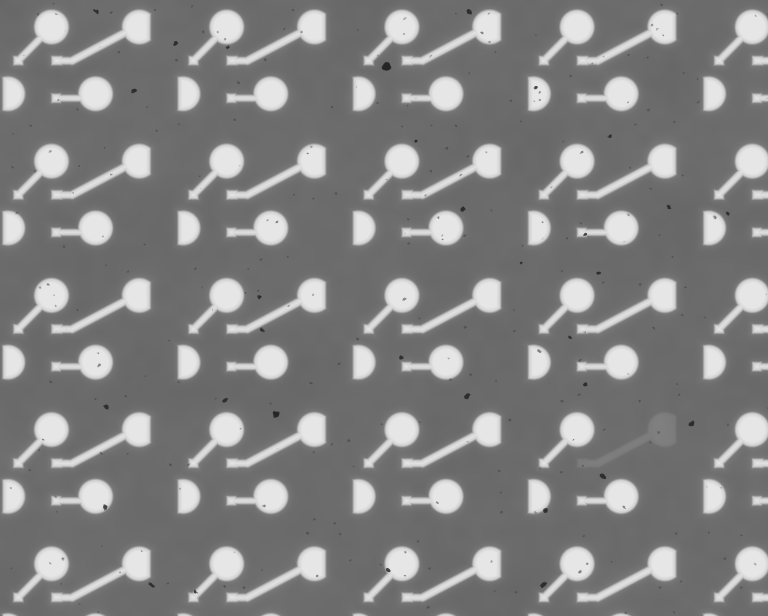
Write a WebGL 1 fragment shader that draws this pattern.

```glsl
precision highp float;
// Bright metal pads with thin leads, repeated on a grey wafer with dark specks.
uniform vec2 u_resolution;

float hash(vec2 p) {
  vec3 q = fract(vec3(p.xyx) * 0.1031);
  q += dot(q, q.yzx + 33.33);
  return fract((q.x + q.y) * q.z);
}

float noise(vec2 p) {
  vec2 i = floor(p);
  vec2 f = fract(p);
  f = f * f * (3.0 - 2.0 * f);
  float low = mix(hash(i), hash(i + vec2(1.0, 0.0)), f.x);
  float high = mix(hash(i + vec2(0.0, 1.0)), hash(i + 1.0), f.x);
  return mix(low, high, f.y);
}

float disc(vec2 p, vec2 center) {
  return length(p - center) - 17.1;
}

float box(vec2 p, vec2 center, vec2 halfSize) {
  vec2 d = abs(p - center) - halfSize;
  return length(max(d, 0.0)) + min(max(d.x, d.y), 0.0);
}

float lead(vec2 p, vec2 a, vec2 b, float halfWidth) {
  vec2 ab = b - a;
  float t = clamp(dot(p - a, ab) / dot(ab, ab), 0.0, 1.0);
  return length(p - a - ab * t) - halfWidth;
}

// Long slanted lead ending in a disc with its right side cut off.
float longContact(vec2 p) {
  float d = max(disc(p, vec2(139.3, 27.0)), p.x - 150.4);
  d = min(d, lead(p, vec2(136.0, 27.0), vec2(72.0, 60.8), 3.8));
  d = min(d, lead(p, vec2(72.0, 60.8), vec2(57.0, 60.8), 3.5));
  return min(d, box(p, vec2(57.0, 60.6), vec2(5.3, 4.3)));
}

// Short slanted contact, half disc and horizontal contact.
float shortContacts(vec2 p) {
  float d = disc(p, vec2(51.5, 27.0));
  d = min(d, lead(p, vec2(51.5, 27.0), vec2(18.3, 60.6), 3.5));
  d = min(d, box(p, vec2(18.3, 60.6), vec2(4.6, 4.3)));
  d = min(d, max(disc(p, vec2(7.8, 93.8)), 2.8 - p.x));
  d = min(d, disc(p, vec2(95.6, 93.8)));
  d = min(d, lead(p, vec2(57.0, 98.2), vec2(90.0, 98.2), 3.1));
  return min(d, box(p, vec2(56.2, 98.2), vec2(4.5, 4.3)));
}

// One irregular speck at most in each square of a jittered grid.
float specks(vec2 p, float size, float chance, float minR, float maxR) {
  vec2 id = floor(p / size) + size;
  vec2 jitter = vec2(hash(id + 3.7), hash(id + 19.1));
  vec2 q = p - (id - size + 0.15 + 0.7 * jitter) * size;
  float r = mix(minR, maxR, hash(id + 41.3));
  q.x += q.y * (hash(id + 57.9) - 0.5);
  float d = length(q) - r + r * 0.9 * (noise(p / r + id) - 0.5);
  return step(hash(id + 73.1), chance) * (1.0 - smoothstep(-0.8, 0.9, d));
}

// Grey level of metal of a given strength over the ground.
float metal(float ground, float d, float strength, float soft) {
  float halo = 0.075 * exp(-max(d, 0.0) / 3.0);
  float body = mix(0.82, 0.9, smoothstep(0.5, 5.0, -d));
  float cover = 1.0 - smoothstep(-soft, soft, d);
  return mix(ground + halo * strength, body, cover * strength);
}

void main() {
  // The canvas is 768 units wide, measured from its top left corner.
  float unit = 768.0 / u_resolution.x;
  vec2 p = vec2(gl_FragCoord.x, u_resolution.y - gl_FragCoord.y) * unit;
  vec2 period = vec2(175.2, 134.2);
  vec2 margin = vec2(12.0, 11.0);
  vec2 id = floor((p + margin) / period);
  vec2 cell = p - id * period;
  float soft = max(1.6, unit);

  // Slightly cloudy ground
  float grey = 0.418 + 0.02 * (noise(p / 75.0) - 0.5);
  grey += 0.012 * (noise(p / 14.0) - 0.5);

  // Contacts, with one long contact almost missing
  float missing = 1.0 - step(0.5, length(id - 3.0));
  float dShort = shortContacts(cell);
  float dLong = longContact(cell);
  grey = metal(grey, dShort, 1.0, soft);
  grey = metal(grey, dLong, mix(1.0, 0.13, missing), soft);

  // Dirt: faint dust, dots on the metal, spots and a few large flakes
  float onMetal = 1.0 - smoothstep(-4.0, -2.0, min(dShort, dLong));
  float dirt = 0.35 * specks(p, 23.0, 0.22, 0.6, 1.2);
  dirt = max(dirt, 0.5 * onMetal * specks(p + 5.0, 11.0, 0.13, 0.6, 1.5));
  dirt = max(dirt, 0.8 * specks(p, 62.0, 0.25, 1.3, 2.6));
  dirt = max(dirt, 0.9 * specks(p, 160.0, 0.25, 3.2, 5.5));
  grey = mix(grey, 0.12, dirt);

  gl_FragColor = vec4(vec3(grey), 1.0);
}
```
